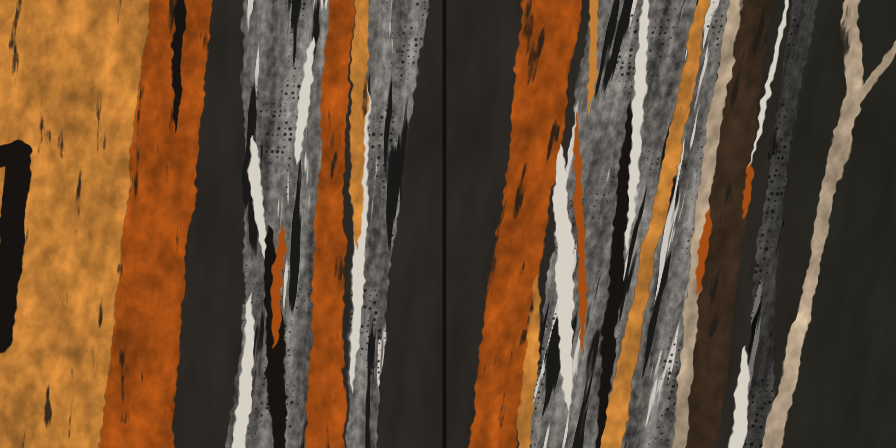
Give the GLSL for this texture, as a WebGL 1 fragment shader.

```glsl
precision highp float;
// Abstract diptych of torn, leaning bark strips in gold, rust and ash on charcoal.
uniform vec2 u_resolution;

const vec3 CHARCOAL = vec3(.165, .15, .135);
const vec3 SOOT = vec3(.085, .075, .065);
const vec3 GOLD = vec3(.75, .49, .21);
const vec3 RUST = vec3(.63, .3, .08);
const vec3 CREAM = vec3(.7, .62, .52);
const vec3 CHALK = vec3(.84, .81, .77);
const vec3 UMBER = vec3(.23, .17, .12);

float hash(vec2 p) {
  p = fract(p * vec2(.1031, .1137));
  p += dot(p, p.yx + 33.33);
  return fract((p.x + p.y) * p.x * 91.7);
}

float slope(vec2 cell, vec2 offset) {
  float angle = 6.2832 * hash(cell + 71.);
  return dot(vec2(cos(angle), sin(angle)), offset);
}

float gradientNoise(vec2 p) {
  vec2 i = floor(p), f = p - i, u = f * f * (3. - 2. * f), e = vec2(1, 0);
  return mix(mix(slope(i, f), slope(i + e, f - e), u.x),
             mix(slope(i + e.yx, f - e.yx), slope(i + 1., f - 1.), u.x), u.y);
}

float fbm(vec2 p) {
  float sum = 0., amp = 1.;
  for (int i = 0; i < 4; i++) {
    sum += amp * gradientNoise(p);
    p = p * 2.03 + 17.3;
    amp *= .5;
  }
  return sum;
}

// Edge position from four heights, listed bottom to top
float edgeAt(vec4 k, float y) {
  float t = y * 3.;
  return t < 1. ? mix(k.x, k.y, t) : t < 2. ? mix(k.y, k.z, t - 1.) : mix(k.z, k.w, t - 2.);
}

float strip(vec2 p, vec4 left, vec4 right, float aa) {
  return smoothstep(-aa, aa, p.x - edgeAt(left, p.y)) * smoothstep(-aa, aa, edgeAt(right, p.y) - p.x);
}

void band(inout vec3 c, vec3 ink, vec2 p, vec4 left, vec4 right, float aa) {
  c = mix(c, ink, strip(p, left, right, aa));
}

// Tapered stroke from ends.xy (low) to ends.zw (high)
void sliver(inout vec3 c, vec3 ink, vec2 p, vec4 ends, float width, float aa) {
  float t = clamp((p.y - ends.y) / (ends.w - ends.y), 0., 1.);
  float reach = width * sqrt(4. * t * (1. - t)) - aa;
  c = mix(c, ink, 1. - smoothstep(-aa, aa, abs(p.x - mix(ends.x, ends.z, t)) - reach));
}

float capsule(vec2 p, vec4 ends, float radius, float aa) {
  vec2 d = ends.zw - ends.xy, v = p - ends.xy;
  float t = clamp(dot(v, d) / dot(d, d), 0., 1.);
  return 1. - smoothstep(-aa, aa, length(v - d * t) - radius);
}

// Crinkled pigment; wear sets how much soot shows along the grain
vec3 bark(vec2 g, vec3 tint, float wear) {
  float crinkle = fbm(g * vec2(34, 26)), patches = fbm(g * vec2(13, 7) + 5.);
  float crack = smoothstep(.3, .6, fbm(g * vec2(32, 5) + 40.) + .25 * crinkle + wear);
  return mix(tint * (.96 + .22 * crinkle + .25 * patches), SOOT * 1.4, .85 * crack);
}

// Streaked grey wash with chalk, soot and ink speckles
vec3 ash(vec2 g, float aa) {
  float v = .4 + .24 * fbm(g * vec2(26, 3)) + .16 * fbm(g * vec2(70, 45));
  v = mix(v, .8, smoothstep(.3, .4, fbm(g * vec2(24, 2.4) + 7.)));
  v = mix(v, .1, smoothstep(.26, .4, fbm(g * vec2(26, 2.6) + 31.)));
  vec2 cell = floor(g * 75.), centre = .3 + .4 * vec2(hash(cell), hash(cell + 19.));
  float radius = .34 * hash(cell + 47.) * smoothstep(-.05, .3, gradientNoise(g * vec2(14, 5)));
  float gap = length(fract(g * 75.) - centre) - radius + .04;
  v = mix(v, .09, .85 - .85 * smoothstep(-75. * aa, 75. * aa, gap));
  return v * vec3(1, .97, .93);
}

void main() {
  vec2 p = gl_FragCoord.xy / u_resolution * vec2(2, 1);
  float aa = 1. / u_resolution.y;
  vec2 g = vec2(p.x - mix(.06, .2, step(.992, p.x)) * p.y, p.y);
  vec2 q = p + vec2(.01 * fbm(p * vec2(12, 10)) + .006 * gradientNoise(p * 55.), 0);
  vec3 grey = ash(g, aa), gold = bark(g, GOLD, -.08), rust = bark(g, RUST, .02);

  // Charcoal ground and the joint between panels
  vec3 c = CHARCOAL * (1. + .16 * fbm(g * vec2(18, 5)));
  c *= mix(vec3(1), vec3(.86, .92, .86), smoothstep(1.6, 1.9, p.x));
  c *= .4 + .6 * smoothstep(.002, .002 + 2. * aa, abs(p.x - .992));

  // Left panel
  vec4 goldEdge = vec4(.22, .26, .295, .333);
  band(c, rust, q, goldEdge, vec4(.385, .405, .445, .478), aa);
  band(c, gold, q, vec4(-1), goldEdge, aa);
  c = mix(c, SOOT, max(capsule(q, vec4(0, .24, .045, .66), .028, aa),
                       capsule(q, vec4(-.04, .64, .04, .66), .024, aa)));
  sliver(c, SOOT, q, vec4(.39, .7, .405, 1.15), .014, aa);
  band(c, grey, q, vec4(.508, .545, .545, .54), vec4(.69, .71, .72, .745), aa);
  band(c, grey, q, vec4(.773, .78, .8, .82), vec4(.84, .865, .905, .957), aa);
  sliver(c, SOOT, q, vec4(.63, -.1, .6, .5), .022, aa);
  sliver(c, CHALK, q, vec4(.525, -.2, .56, .35), .017, aa);
  sliver(c, CHALK, q, vec4(.59, .42, .56, .7), .014, aa);
  sliver(c, CHALK, q, vec4(.66, .63, .7, .92), .014, aa);
  sliver(c, CHALK, q, vec4(.785, .12, .82, .82), .015, aa);
  sliver(c, RUST, q, vec4(.61, .22, .63, .5), .014, aa);
  band(c, rust, q, vec4(.682, .7, .71, .737), vec4(.77, .765, .77, .79), aa);
  sliver(c, gold, q, vec4(.795, .44, .81, 1.2), .02, aa);

  // Right panel
  vec4 rustEdge = vec4(1.148, 1.195, 1.25, 1.297), goldLeft = vec4(1.34, 1.41, 1.485, 1.555);
  vec4 goldRight = goldLeft + vec4(.05, .035, .035, .03);
  vec4 creamLeft = vec4(1.5, 1.53, 1.57, 1.63), creamRight = creamLeft + .03;
  band(c, grey, q, rustEdge + .02, goldLeft, aa);
  band(c, rust, q, vec4(1.047, 1.085, 1.135, 1.165), rustEdge, aa);
  sliver(c, gold, q, vec4(1.15, -.2, 1.2, .39), .017, aa);
  sliver(c, CHALK, q, vec4(1.27, .08, 1.25, .68), .021, aa);
  sliver(c, CHALK, q, vec4(1.4, .43, 1.45, 1.1), .014, aa);
  sliver(c, SOOT, q, vec4(1.33, -.1, 1.41, .78), .018, aa);
  sliver(c, RUST, q, vec4(1.305, .2, 1.285, .76), .011, aa);
  sliver(c, GOLD, q, vec4(1.32, .74, 1.325, 1.2), .012, aa);
  band(c, grey, q, goldRight, creamLeft, aa);
  band(c, bark(g, UMBER, .02), q, creamRight, vec4(1.6, 1.64, 1.68, 1.72), aa);
  vec3 pale = bark(g, CREAM, -.12);
  band(c, pale, q, creamLeft, creamRight, aa);
  band(c, gold, q, goldLeft, goldRight, aa);
  sliver(c, RUST, q, vec4(1.555, .34, 1.585, .54), .013, aa);
  sliver(c, RUST, q, vec4(1.655, .51, 1.68, .64), .011, aa);

  // Smoky streak, chalk cuts and the pale forked trunk
  band(c, grey * .55, q, vec4(1.66, 1.68, 1.72, 1.77), vec4(1.72, 1.73, 1.76, 1.83), aa);
  sliver(c, CHALK, q, vec4(1.675, .62, 1.77, 1.06), .009, aa);
  sliver(c, CHALK, q, vec4(1.63, -.15, 1.665, .23), .018, aa);
  vec2 bent = q - vec2(.025 * exp(-90. * (p.y - .81) * (p.y - .81)), 0);
  band(c, pale, bent, vec4(1.7, 1.785, 1.85, 1.88), vec4(1.745, 1.815, 1.89, 1.918), aa);
  c = mix(c, pale, capsule(q, vec4(1.91, .77, 2.02, .92), .01, aa));
  gl_FragColor = vec4(c, 1);
}
```
